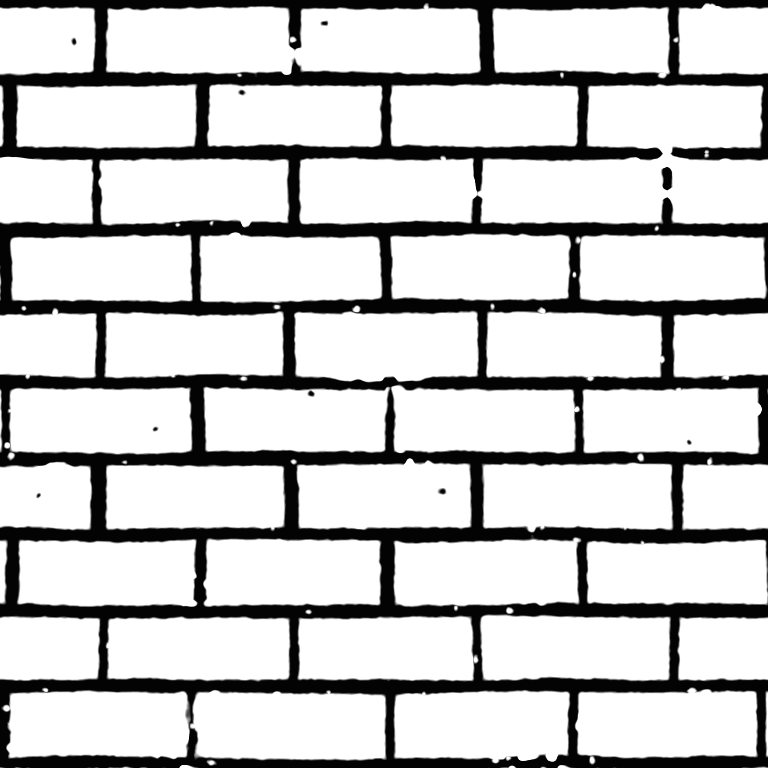
This pattern is drawn by a Shadertoy shader. Its source:

```glsl
// Running-bond brick wall in black and white: ten courses of about four bricks.
// Joints are distance bands with hashed shifts and widths; noise roughens the
// edges, erodes patches of mortar and scatters small chips and flecks.

const vec3  MORTAR = vec3(0.01);
const vec3  BRICK = vec3(1.0);
const vec2  PITCH = vec2(0.2474, 0.0990);   // joint spacing across and up
const vec2  ORIGIN = vec2(0.0095, 0.0070);  // first joint at the lower left
const float BED_HALF = 0.0084;              // half width of horizontal joints
const float HEAD_HALF = 0.0072;             // half width of vertical joints
const float BED_SHIFT = 0.0016;
const float HEAD_SHIFT = 0.0075;
const float HEAD_TILT = 0.035;
const float CORNER = 0.004;                 // rounding of brick corners
const float ROUGHNESS = 0.0036;
const float EROSION = 0.011;
const float CHIP_CELLS = 46.0;
const float CHIP_CHANCE = 0.07;
const float FLECK_CHANCE = 0.003;
const float SOFTNESS = 0.0018;

float hash(vec2 p) {
    vec3 q = fract(p.xyx * 0.1031);
    q += dot(q, q.yzx + 33.33);
    return fract((q.x + q.y) * q.z);
}

// Hash centred on zero, from -1 to 1.
float signedHash(vec2 p) { return 2.0 * hash(p) - 1.0; }

float noise(vec2 p) {
    vec2 i = floor(p), f = fract(p);
    f = f * f * (3.0 - 2.0 * f);
    return mix(mix(hash(i), hash(i + vec2(1, 0)), f.x),
               mix(hash(i + vec2(0, 1)), hash(i + vec2(1, 1)), f.x), f.y);
}

float smoothMin(float a, float b, float k) {
    float h = max(k - abs(a - b), 0.0) / k;
    return min(a, b) - 0.25 * h * h * k;
}

// Horizontal joint: gently wavy, with slowly changing thickness.
float bedJoint(vec2 p) {
    float k = round((p.y - ORIGIN.y) / PITCH.y);
    float wave = 0.0045 * (noise(vec2(p.x * 7.0, k * 5.3 + 20.0)) - 0.5);
    float center = ORIGIN.y + k * PITCH.y + wave
                 + BED_SHIFT * signedHash(vec2(k, 71.0));
    float halfWidth = BED_HALF
                    + 0.003 * (noise(vec2(p.x * 11.0, k * 7.7 + 50.0)) - 0.5);
    return abs(p.y - center) - halfWidth;
}

// Vertical joint: every other course is shifted by half a brick.
float headJoint(vec2 p) {
    float course = floor((p.y - ORIGIN.y) / PITCH.y);
    float start = ORIGIN.x + 0.5 * PITCH.x * mod(course, 2.0);
    float k = round((p.x - start) / PITCH.x);
    vec2 id = vec2(k, course) + 13.0;
    float height = p.y - ORIGIN.y - (course + 0.5) * PITCH.y;
    float center = start + k * PITCH.x + HEAD_SHIFT * signedHash(id)
                 + HEAD_TILT * signedHash(id + 37.0) * height;
    float width = hash(id + 91.0);
    float halfWidth = HEAD_HALF + 0.0045 * (width * width - 0.33);
    return abs(p.x - center) - halfWidth;
}

// Small ragged dots, one per chosen cell; negative inside.
float specks(vec2 p, float chance, float seed) {
    vec2 q = p * CHIP_CELLS;
    vec2 cell = floor(q);
    vec2 id = cell + seed;
    if (hash(id) > chance) return 1.0;
    vec2 center = 0.3 + 0.4 * vec2(hash(id + 17.0), hash(id + 43.0));
    vec2 stretch = mix(vec2(0.75, 1.2), vec2(1.2, 0.75), hash(id + 67.0));
    float radius = mix(0.09, 0.20, hash(id + 29.0));
    float ragged = 0.10 * (noise(p * 230.0 + seed) - 0.5);
    return (length((fract(q) - center) * stretch) - radius + ragged) / CHIP_CELLS;
}

void mainImage(out vec4 fragColor, in vec2 fragCoord) {
    vec2 p = fragCoord / iResolution.y;

    // Joints, negative inside the mortar.
    float d = smoothMin(bedJoint(p), headJoint(p), CORNER);

    // Rough edges and worn patches.
    float grain = 0.65 * noise(p * 85.0 + 7.0) + 0.35 * noise(p * 190.0 + 31.0);
    d += ROUGHNESS * (grain - 0.5);
    float patches = smoothstep(0.70, 0.92, noise(p * 13.0 + 5.0));
    d += EROSION * patches * smoothstep(0.4, 0.9, noise(p * 75.0 + 60.0));

    // White chips in the mortar, then rare dark flecks on the bricks.
    d = max(d, -specks(p, CHIP_CHANCE, 101.0));
    d = min(d, specks(p, FLECK_CHANCE, 211.0));

    float edge = max(SOFTNESS, 0.75 / iResolution.y);
    fragColor = vec4(mix(MORTAR, BRICK, smoothstep(-edge, edge, d)), 1.0);
}
```
